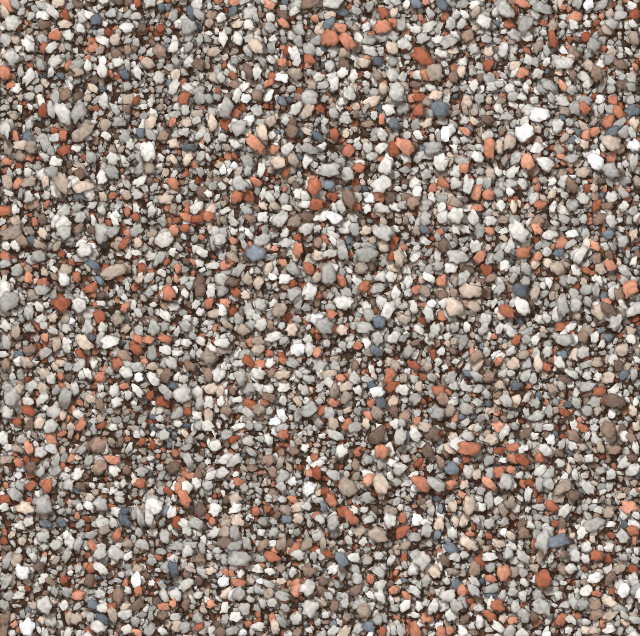
Write a WebGL 1 fragment shader that draws this texture.

```glsl
precision highp float;
// Draws a bed of mixed crushed gravel: grey stone, brick, slate and white chips on dark soil.

uniform vec2 u_resolution;

const vec3 SOIL = vec3(0.27, 0.205, 0.165);
const vec3 SHADE = vec3(0.16, 0.11, 0.08);
const vec3 GREY = vec3(0.86, 0.84, 0.81);
const vec3 BEIGE = vec3(0.82, 0.74, 0.67);
const vec3 BROWN = vec3(0.61, 0.51, 0.45);
const vec3 BRICK = vec3(0.79, 0.45, 0.33);
const vec3 SLATE = vec3(0.50, 0.53, 0.56);
const vec3 WHITE = vec3(0.97, 0.96, 0.95);
const vec2 LIGHT = vec2(-0.45, 0.89);
const float EDGE = 0.0022;      // softness of outlines, in canvas widths
const float SHADOW = 0.42;      // light left in the deepest contact shadow
const float GRAIN = 0.30;       // strength of the surface speckle
const float LUMPS = 0.42;       // roughness of the outlines
const float FACETS = 6.0;
const float TAU = 6.2831853;

float hash(vec2 p) {
  return fract(sin(dot(p, vec2(127.1, 311.7))) * 43758.5453);
}

float noise(vec2 p) {
  vec2 i = floor(p);
  vec2 f = fract(p);
  f = f * f * (3.0 - 2.0 * f);
  float low = mix(hash(i), hash(i + vec2(1.0, 0.0)), f.x);
  float high = mix(hash(i + vec2(0.0, 1.0)), hash(i + vec2(1.0)), f.x);
  return mix(low, high, f.y);
}

mat2 rotation(float a) {
  float c = cos(a);
  float s = sin(a);
  return mat2(c, -s, s, c);
}

// Signed distance to a rough irregular polygon of about unit radius
float chip(vec2 p, vec2 seed) {
  float d = -1.0;
  for (float k = 0.0; k < FACETS; k++) {
    float turn = hash(seed + k * 1.37);
    float reach = mix(0.70, 1.02, hash(seed + k * 2.71 + 9.0));
    float a = (k + 0.8 * turn) * TAU / FACETS;
    d = max(d, dot(p, vec2(cos(a), sin(a))) - reach);
  }
  float lump = noise(p * 2.2 + floor(seed) * 7.0) - 0.5;
  return max(mix(d, length(p) - 1.0, 0.25) + LUMPS * lump, length(p) - 1.15);
}

// Picks a kind of rock, then varies its brightness
vec3 rockColor(vec2 seed) {
  float kind = hash(seed + 3.1);
  float tone = hash(seed + 5.7);
  vec3 c = GREY;
  if (kind > 0.58) c = BEIGE;
  if (kind > 0.73) c = BROWN;
  if (kind > 0.81) c = mix(BRICK, BEIGE, 0.45 * tone);
  if (kind > 0.935) c = SLATE;
  if (kind > 0.975) return WHITE;
  return c * mix(0.76, 1.10, tone);
}

// Paints one layer of stones over col; cells is the number of grid cells per canvas width
void addStones(inout vec3 col, vec2 uv, float cells, float density, float size, float tone) {
  vec2 g = uv * cells;
  vec2 home = floor(g);
  float blur = max(EDGE, 1.0 / u_resolution.x) * cells;
  float speckle = 0.6 * noise(uv * 260.0) + 0.4 * noise(uv * 120.0 + 7.0) - 0.5;

  for (float j = 1.0; j >= -1.0; j--) {
    for (float i = -1.0; i <= 1.0; i++) {
      vec2 cell = home + vec2(i, j);
      vec2 seed = cell + cells * 0.73;
      if (hash(seed) > density) continue;
      vec2 center = cell + 0.2 + 0.6 * vec2(hash(seed + 11.3), hash(seed + 23.9));
      vec2 p = g - center;
      if (dot(p, p) > 1.4) continue;

      float radius = size * mix(0.72, 1.14, hash(seed + 31.7));
      float stretch = mix(1.0, 1.38, hash(seed + 41.3));
      vec2 q = rotation(TAU * hash(seed + 53.1)) * p;
      q /= radius * vec2(stretch, 1.0 / stretch);
      float d = chip(q, seed);

      // Contact shadow, longer on the side away from the light
      float lit = dot(p, LIGHT) / radius;
      float open = smoothstep(-0.1, 0.38, d + 0.26 * lit);
      col = mix(SHADE, col, mix(SHADOW, 1.0, open));

      // Rounded shading, surface speckle and a darker rim
      float shade = mix(0.82, 1.03, smoothstep(0.0, 0.35, -d));
      shade += 0.12 * lit + GRAIN * speckle;
      float halfEdge = 0.5 * blur / radius;
      float cover = 1.0 - smoothstep(-halfEdge, halfEdge, d);
      col = mix(col, rockColor(seed) * shade * tone, cover);
    }
  }
}

void main() {
  vec2 uv = gl_FragCoord.xy / u_resolution.x;
  float patches = noise(uv * 5.0 + 3.0) * 0.6 + noise(uv * 13.0) * 0.4 - 0.5;

  vec3 col = SOIL * mix(0.7, 1.5, noise(uv * 190.0));
  addStones(col, uv, 112.0, 0.88, 0.52, 0.82);
  addStones(col, uv, 78.0, 0.74 + 0.25 * patches, 0.52, 0.94);
  addStones(col, uv, 53.0, 0.66 + 0.4 * patches, 0.51, 1.01);
  addStones(col, uv, 36.0, 0.20 + 0.2 * patches, 0.48, 1.03);

  gl_FragColor = vec4(clamp(col, 0.0, 1.0), 1.0);
}
```
